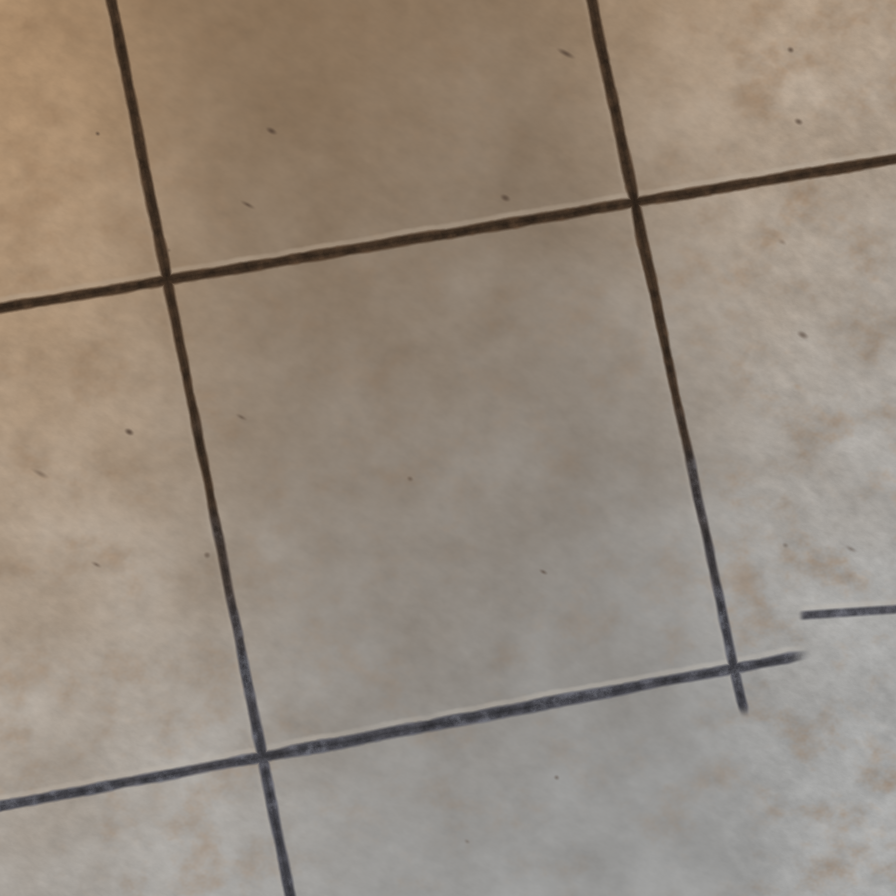
Write a WebGL 1 fragment shader that draws this texture.

```glsl
precision highp float;
// Worn stone floor tiles seen at a slant: a sheared, slightly fanning lattice of
// dark grout over mottled beige stone that turns from warm to cool grey.
// Two joints break off at the right, where a displaced joint takes over.

uniform vec2 u_resolution;

// Lattice: first joint, spacing, slope and change of slope per joint.
// x describes the upright joints, y the level ones, measured from the top left.
const vec2 FIRST = vec2(0.124, 0.344);
const vec2 SPACING = vec2(0.536, 0.556);
const vec2 SLOPE = vec2(0.200, -0.1665);
const vec2 FAN = vec2(0.014, -0.0215);
const vec2 HALF_WIDTH = vec2(0.0060, 0.0058);
const float UPRIGHT_END = 0.798;
const float LEVEL_END = 0.902;
const vec2 STRAY_START = vec2(0.893, 0.687);
const float STRAY_SLOPE = -0.065;
const float SOFTNESS = 0.0017;
const float SPECK_CELLS = 12.0;

const vec3 STONE_WARM = vec3(0.640, 0.525, 0.405);
const vec3 STONE_COOL = vec3(0.615, 0.615, 0.610);
const vec3 STAIN = vec3(0.550, 0.430, 0.320);
const vec3 GROUT_WARM = vec3(0.225, 0.170, 0.125);
const vec3 GROUT_COOL = vec3(0.265, 0.265, 0.290);
const vec3 GROUT_DUST = vec3(0.430, 0.440, 0.470);
const vec3 RIM = vec3(0.740, 0.720, 0.690);
const vec3 SPECK = vec3(0.290, 0.230, 0.190);

vec2 hash2(vec2 p) {
  vec3 q = fract(p.xyx * vec3(0.1031, 0.1030, 0.0973));
  q += dot(q, q.yzx + 33.33);
  return fract((q.xx + q.yz) * q.zy);
}

float corner(vec2 cell, vec2 offset) {
  return dot(hash2(cell) * 2.0 - 1.0, offset);
}

float gradientNoise(vec2 p) {
  vec2 i = floor(p), f = fract(p);
  vec2 u = f * f * f * (f * (f * 6.0 - 15.0) + 10.0);
  vec2 e = vec2(1.0, 0.0);
  return mix(mix(corner(i, f), corner(i + e, f - e), u.x),
             mix(corner(i + e.yx, f - e.yx), corner(i + e.xx, f - e.xx), u.x), u.y);
}

float fbm(vec2 p) {
  float sum = 0.0, amplitude = 1.0;
  for (int i = 0; i < 5; i++) {
    sum += amplitude * gradientNoise(p);
    p = mat2(1.6, 1.2, -1.2, 1.6) * p + 17.3;
    amplitude *= 0.6;
  }
  return sum;
}

float band(float d, float halfWidth, float soft) {
  return 1.0 - smoothstep(halfWidth - soft, halfWidth + soft, abs(d));
}

// Sparse pits, each a short tilted dash inside its own cell
float specks(vec2 p, float soft) {
  vec2 cell = floor(p * SPECK_CELLS);
  vec2 place = hash2(cell + 71.0), kind = hash2(cell + 139.0);
  vec2 d = p - (cell + 0.2 + 0.6 * place) / SPECK_CELLS;
  d = vec2(d.x * 0.88 + d.y * 0.47, d.y * 0.88 - d.x * 0.47);
  d.x *= mix(0.3, 1.0, kind.y);
  float radius = mix(0.0010, 0.0026, place.x);
  return step(0.82, kind.x) * band(length(d), radius, soft) * mix(0.25, 0.75, place.y);
}

void main() {
  vec2 p = gl_FragCoord.xy / u_resolution;
  p.y = 1.0 - p.y;
  float soft = SOFTNESS + 0.5 / min(u_resolution.x, u_resolution.y);

  // Lattice coordinates: whole numbers fall on the joints
  vec2 wobble = 0.0016 * vec2(gradientNoise(p * 19.0), gradientNoise(p * 17.0 + 40.0));
  vec2 pitch = SPACING + FAN * p.yx;
  vec2 grid = (p + wobble - FIRST - SLOPE * p.yx) / pitch;
  vec2 joint = floor(grid + 0.5);
  vec2 slope = SLOPE + FAN * joint;
  vec2 dist = (grid - joint) * pitch / sqrt(1.0 + slope * slope);

  // Stone: light from warm to cool, darker along the middle column
  float cloud = fbm(p * 7.0);
  float cool = smoothstep(-0.05, 1.05, 0.75 * p.y + 0.42 * p.x + 0.10 * cloud);
  float side = smoothstep(0.25, 0.75, abs(grid.x - 0.5));
  vec3 color = mix(STONE_WARM, STONE_COOL, cool);
  color *= mix(0.83 + 0.13 * p.y * p.y, 1.03, side);

  // Mottling: ragged tan patches and fine slanted grain, rougher toward the sides
  float rough = 0.6 + 0.4 * side + 0.35 * smoothstep(0.78, 0.88, p.x);
  float blotch = fbm(p * vec2(15.0, 18.0) + 31.0);
  vec2 slant = vec2(p.x + 0.45 * p.y, p.y - 0.45 * p.x);
  float grain = fbm(slant * vec2(42.0, 75.0));
  float ragged = blotch + 0.45 * cloud + 0.30 * grain;
  color = mix(color, STAIN, rough * 0.36 * smoothstep(-0.10, 1.0, ragged));
  color *= 1.02 + 0.08 * cloud + rough * (0.055 * grain - 0.06 * blotch);
  color = mix(color, SPECK, specks(p, soft));

  // Joints, with ragged edges and the broken ends tapering away
  vec2 ends = vec2(joint.x > 0.5 ? 1.0 - smoothstep(-0.012, 0.004, p.y - UPRIGHT_END) : 1.0,
                   joint.y > 0.5 ? 1.0 - smoothstep(-0.025, 0.005, p.x - LEVEL_END) : 1.0);
  float wear = gradientNoise(p * 24.0 + 9.0);
  float chips = fbm(p * 60.0 + 5.0);
  vec2 width = HALF_WIDTH * (1.0 + 0.28 * wear + 0.18 * chips) * mix(vec2(0.65), vec2(1.0), ends);
  width.x *= 1.0 - 0.18 * smoothstep(0.25, 0.45, p.y) * smoothstep(0.85, 0.7, p.y);
  width.y *= 1.0 + 0.18 * joint.y * smoothstep(0.25, 0.35, p.x) * smoothstep(0.8, 0.6, p.x);
  float strayDist = p.y - STRAY_START.y - STRAY_SLOPE * (p.x - STRAY_START.x);
  float strayEnd = smoothstep(-0.003, 0.006, p.x - STRAY_START.x);
  float upright = band(dist.x, width.x, soft) * ends.x;
  float level = band(dist.y, width.y, soft) * ends.y;
  float stray = band(strayDist, 0.0046, soft) * strayEnd;

  // Pale tile edges catch light above level joints and faintly left of upright ones
  float rim = max(band(dist.y + width.y + 0.003, 0.003, soft) * ends.y,
                  band(strayDist + 0.008, 0.003, soft) * strayEnd);
  rim = max(rim, 0.4 * band(dist.x + width.x + 0.002, 0.002, soft) * ends.x);
  color = mix(color, RIM * mix(vec3(0.95, 0.86, 0.76), vec3(1.0), cool),
              rim * (0.40 + 0.35 * wear));

  // Grout: brown above, grey below, darkest at its core, with dusty streaks when cool
  float chill = smoothstep(0.52, 0.92, p.y + 0.22 * p.x + 0.15 * wear);
  vec3 grout = mix(GROUT_WARM, GROUT_COOL, chill) * (1.0 + 0.45 * chips);
  vec2 across = abs(dist) / HALF_WIDTH;
  grout *= 0.82 + 0.35 * min(min(across.x, across.y), 1.0);
  grout = mix(grout, GROUT_DUST, 0.6 * chill * smoothstep(0.0, 0.7, wear + 0.6 * chips));
  color = mix(color, grout, 0.95 * max(max(upright, level), stray));
  gl_FragColor = vec4(color, 1.0);
}
```
